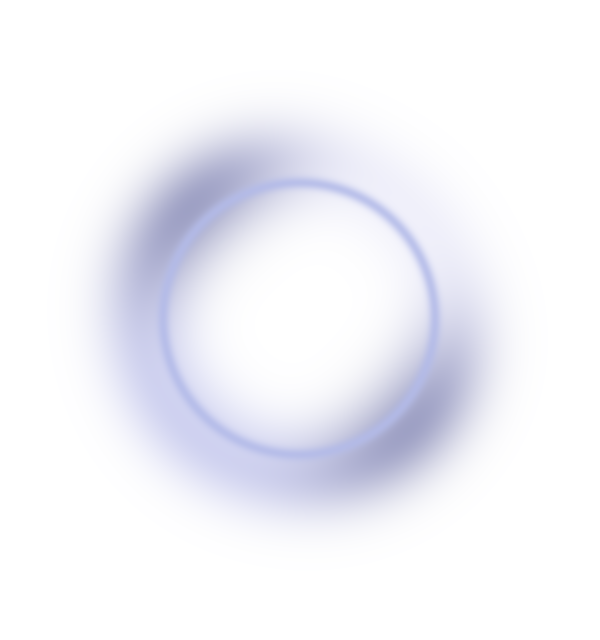
Write a Shadertoy shader that draws this background.

```glsl
// Thin periwinkle ring over a soft, two-lobed lavender halo on white.

// Lengths are fractions of the canvas height.
const vec2  CENTER       = vec2(-0.0015, 0.002);
const float RING_RADIUS  = 0.2125;
const float RING_SOFT    = 0.0068;
const float RING_OPACITY = 0.85;
const float HALO_RADIUS  = 0.243;
const float HALO_INNER   = 0.057;   // falloff toward the center
const float HALO_OUTER   = 0.049;   // falloff toward the border
const float LOBE_POWER   = 2.0;     // higher gives narrower dark lobes

const vec2 LOBE_AXIS = vec2(-0.7071, 0.7071);   // dark lobes lie along this line
const vec2 TINT_AXIS = vec2(-0.7071, -0.7071);  // halo deepens in this direction

const vec3 PAPER    = vec3(1.0);
const vec3 PALE     = vec3(0.94, 0.94, 0.98);
const vec3 LAVENDER = vec3(0.81, 0.82, 0.94);
const vec3 DUSK     = vec3(0.62, 0.63, 0.77);
const vec3 RING     = vec3(0.70, 0.73, 0.91);

float bell(float offset, float width) {
    float t = offset / width;
    return exp(-0.5 * t * t);
}

// Halo color around the circle for a unit direction.
vec3 haloColor(vec2 dir) {
    float tint = 0.5 + 0.5 * dot(dir, TINT_AXIS);
    float along = dot(dir, LOBE_AXIS);
    float lobe = pow(along * along, LOBE_POWER);
    return mix(mix(PALE, LAVENDER, tint), DUSK, lobe);
}

void mainImage(out vec4 fragColor, in vec2 fragCoord) {
    vec2 p = (fragCoord - 0.5 * iResolution.xy) / iResolution.y - CENTER;
    float radius = length(p);
    vec2 dir = p / max(radius, 1e-4);

    // Broad halo with separate inner and outer falloff
    float offset = radius - HALO_RADIUS;
    float halo = bell(offset, offset < 0.0 ? HALO_INNER : HALO_OUTER);
    vec3 color = mix(PAPER, haloColor(dir), halo);

    // Soft-edged ring
    float ring = bell(radius - RING_RADIUS, RING_SOFT);
    color = mix(color, RING, RING_OPACITY * ring);

    fragColor = vec4(color, 1.0);
}
```
